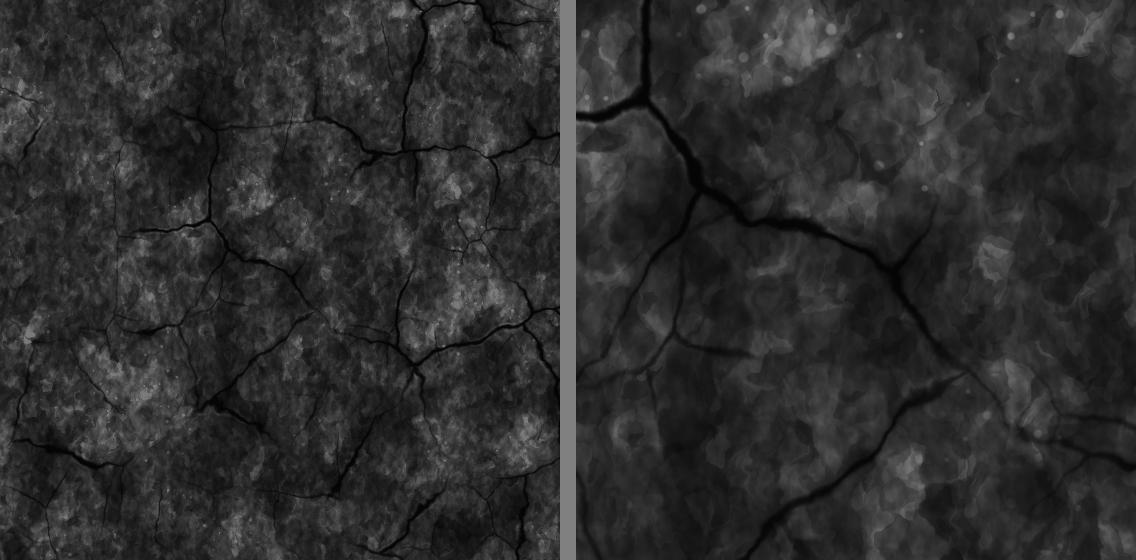
Left, the full canvas; right, a detail of the centre.
Reproduce this texture procedurally as a three.js fragment shader.

```glsl
// Dark weathered plaster: mottled charcoal built from gradient noise and ragged
// overlapping paint dabs, with vertical stains, pale specks and a broken network
// of soft black cracks taken from the borders of warped Voronoi cells.
varying vec2 vUv;

const float BASE_GREY = 0.178;
const float BLOTCH_SCALE = 5.5;
const float BLOTCH_GAIN = 0.72;
const float DAB_SCALE = 10.0;
const vec4 DAB_GAINS = vec4(0.85, 0.9, 0.9, 0.75);
const float STAIN_GAIN = 0.4;
const float GRAIN_GAIN = 0.42;
const float SPECK_SCALE = 75.0;
const float SPECK_GAIN = 0.6;
const float CRACK_SCALE = 5.2;
const float CRACK_WIDTH = 0.0034;
const float CRACK_HALO = 0.013;
const vec2 HAIRLINE_SCALE = vec2(10.0, 7.0);
const float HAIRLINE_WIDTH = 0.0026;

vec2 hash2(vec2 p) {
  vec3 h = fract(p.xyx * vec3(0.1031, 0.1030, 0.0973));
  h += dot(h, h.yzx + 33.33);
  return fract((h.xx + h.yz) * h.zy);
}

float gradientDot(vec2 cell, vec2 offset, vec2 f) {
  float angle = 6.2832 * hash2(cell + offset).x;
  return dot(vec2(cos(angle), sin(angle)), f - offset);
}

float gradientNoise(vec2 p) {
  vec2 i = floor(p), f = fract(p);
  vec2 u = f * f * f * (f * (f * 6.0 - 15.0) + 10.0);
  float low = mix(gradientDot(i, vec2(0.0), f), gradientDot(i, vec2(1.0, 0.0), f), u.x);
  float high = mix(gradientDot(i, vec2(0.0, 1.0), f), gradientDot(i, vec2(1.0), f), u.x);
  return mix(low, high, u.y);
}

float fbm(vec2 p) {
  float sum = 0.0, gain = 1.0;
  for (int i = 0; i < 4; i++) {
    sum += gain * gradientNoise(p);
    p = mat2(1.6, 1.2, -1.2, 1.6) * p + 7.3;
    gain *= 0.5;
  }
  return sum;
}

vec2 fbm2(vec2 p) {
  return vec2(fbm(p), fbm(p + 41.7));
}

// Signed tone of overlapping squarish dabs, painted in a fixed cell order.
float paintDabs(vec2 p) {
  vec2 cell = floor(p);
  float tone = 0.0;
  for (int y = -1; y <= 1; y++) {
    for (int x = -1; x <= 1; x++) {
      vec2 id = cell + vec2(float(x), float(y));
      vec2 shape = hash2(id + 17.0), paint = hash2(id + 53.0);
      float angle = 1.6 * (shape.x - 0.6);
      float c = cos(angle), s = sin(angle);
      vec2 q = mat2(c, -s, s, c) * (p - id - hash2(id));
      q /= mix(vec2(0.2, 0.45), vec2(0.5, 0.9), shape.y);
      float cover = 1.0 - smoothstep(0.84, 1.0, sqrt(length(q * q)));
      tone = mix(tone, paint.x - 0.5, cover * mix(0.4, 0.95, paint.y));
    }
  }
  return tone;
}

// Distance to the nearest Voronoi border, in cell units.
float cellBorder(vec2 p, float jitter) {
  vec2 cell = floor(p), nearest = vec2(0.0);
  float best = 9.0, border = 9.0;
  for (int k = 0; k < 9; k++) {
    vec2 id = cell + vec2(mod(float(k), 3.0), floor(float(k) / 3.0)) - 1.0;
    vec2 r = id + 0.5 + jitter * (hash2(id) - 0.5) - p;
    if (dot(r, r) < best) { best = dot(r, r); nearest = r; }
  }
  for (int k = 0; k < 25; k++) {
    vec2 id = cell + vec2(mod(float(k), 5.0), floor(float(k) / 5.0)) - 2.0;
    vec2 r = id + 0.5 + jitter * (hash2(id) - 0.5) - p;
    vec2 gap = r - nearest;
    if (dot(gap, gap) > 0.0001) border = min(border, dot(0.5 * (r + nearest), normalize(gap)));
  }
  return border;
}

float speck(vec2 p) {
  vec2 id = floor(p), h = hash2(id + 91.0);
  float radius = mix(0.08, 0.28, h.y * h.y);
  float d = length(fract(p) - 0.3 - 0.4 * hash2(id));
  return step(h.x, 0.2) * (1.0 - smoothstep(radius * 0.6, radius + 0.06, d));
}

void main() {
  vec2 fray = 0.0035 * fbm2(vUv * 85.0);
  vec2 ragged = vUv + 0.012 * fbm2(vUv * 26.0) + fray;

  // Mottled ground, summed as log brightness
  float blotch = fbm(ragged * BLOTCH_SCALE + 3.0);
  float tone = BLOTCH_GAIN * blotch;
  vec4 dabs = vec4(paintDabs(ragged * DAB_SCALE), paintDabs(ragged * DAB_SCALE * 2.0 + 19.0),
    paintDabs(ragged * DAB_SCALE * 4.0 + 38.0), paintDabs(ragged * DAB_SCALE * 7.5 + 57.0));
  tone += dot(DAB_GAINS, dabs);
  tone += STAIN_GAIN * fbm(ragged * vec2(18.0, 3.5) + 11.0);
  tone += GRAIN_GAIN * fbm(vUv * vec2(95.0, 62.0));
  tone += SPECK_GAIN * speck(vUv * SPECK_SCALE) * smoothstep(-0.2, 0.4, blotch);

  // Main cracks, fading out towards the upper left and the foot
  vec2 bent = vUv + 0.03 * fbm2(vUv * 8.0 + 5.0) + 0.004 * fbm2(vUv * 45.0);
  float crackDist = cellBorder(bent * CRACK_SCALE + 2.0, 0.95) / CRACK_SCALE;
  float region = 0.35 * (vUv.x - vUv.y) + 0.25 * smoothstep(0.05, 0.3, vUv.y);
  float strength = smoothstep(-0.12, 0.35, gradientNoise(vUv * 4.5 + 8.0) + region - 0.12);
  float width = CRACK_WIDTH * strength * (1.0 + 1.4 * gradientNoise(vUv * 26.0));
  float core = strength * (1.0 - smoothstep(width * 0.2, width + 0.0015, crackDist));
  float halo = strength * exp(-crackDist / CRACK_HALO);
  float rim = strength * smoothstep(0.003, 0.006, crackDist) * (1.0 - smoothstep(0.006, 0.011, crackDist));
  tone += 0.5 * rim * smoothstep(-0.1, 0.4, gradientNoise(vUv * 18.0 + 31.0));

  // Faint hairlines, mostly upright and level
  vec2 hairUv = vUv + 0.012 * fbm2(vUv * 11.0) + fray * 0.6;
  float hairDist = cellBorder(hairUv * HAIRLINE_SCALE, 0.55) / HAIRLINE_SCALE.x;
  float hair = smoothstep(0.0, 0.35, gradientNoise(vUv * 6.0 + 63.0));
  hair *= 1.0 - smoothstep(0.0, HAIRLINE_WIDTH, hairDist);

  float grey = BASE_GREY * exp(tone);
  grey *= (1.0 - 0.85 * core) * (1.0 - 0.5 * halo) * (1.0 - 0.6 * hair);
  gl_FragColor = vec4(vec3(clamp(grey, 0.02, 0.48)), 1.0);
}
```
